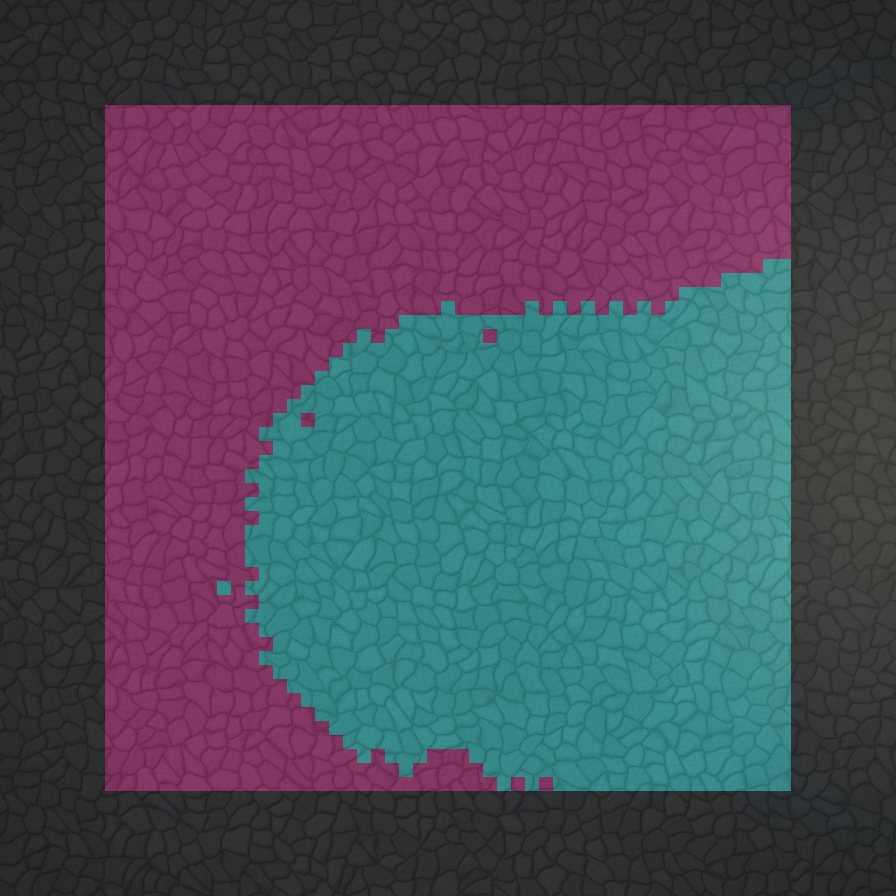
Give the GLSL for this texture, as a WebGL 2 fragment shader.

```glsl
#version 300 es
precision highp float;
// Pebbled leather in charcoal with a square two-tone mosaic printed on it.
// The mosaic is a rounded field snapped to a grid with a checker dither;
// the grain is cellular noise, and a warm glow falls in from the right.
uniform vec2 u_resolution;
out vec4 fragColor;

const float GRID = 49.0;
const float PANEL_MIN = 0.1172;
const float PANEL_SIZE = 0.7656;
const vec3 CHARCOAL = vec3(0.165, 0.172, 0.176);
const vec3 PLUM = vec3(0.485, 0.198, 0.362);
const vec3 TEAL = vec3(0.197, 0.505, 0.505);

vec2 hash2(vec2 p) {
    vec3 q = fract(p.xyx * vec3(0.1031, 0.1030, 0.0973));
    q += dot(q, q.yzx + 33.33);
    return fract((q.xx + q.yz) * q.zy);
}

float bell(float x, float center, float width) {
    float t = (x - center) / width;
    return exp(-t * t);
}

// Cellular noise: nearest distance, gap to the second nearest, cell id
vec3 cellular(vec2 p) {
    vec2 base = floor(p);
    float near = 9.0, next = 9.0, id = 0.0;
    for (int j = -1; j <= 1; j++)
    for (int i = -1; i <= 1; i++) {
        vec2 cell = base + vec2(i, j);
        vec2 seed = hash2(cell);
        float d = length(cell + 0.12 + 0.76 * seed - p);
        if (d < near) {
            next = near;
            near = d;
            id = fract(seed.x * 7.3 + seed.y * 3.7);
        } else next = min(next, d);
    }
    return vec3(near, next - near, id);
}

// Signed field of the teal area, in mosaic cells, row counted downward
float tealField(vec2 p) {
    float lift = 0.35 * max(p.x - 38.5, 0.0) - 0.6 * bell(p.x, 27.5, 2.5);
    float drop = 0.12 * max(p.x - 26.5, 0.0) - 2.2 * bell(p.x, 24.5, 2.7);
    bool upper = p.y < 31.0;
    float dx = max(26.5 - p.x, 0.0) / 16.5;
    float dy = upper ? (31.0 - p.y - lift) / 16.5 : (p.y - 31.0 - drop) / 17.3;
    float power = upper ? 2.0 : 2.2;
    float reach = pow(pow(dx, power) + pow(max(dy, 0.0), power), 1.0 / power);
    return (1.0 - reach) * 16.5;
}

bool isCell(vec2 cell, vec2 target) {
    return all(lessThan(abs(cell - target), vec2(0.5)));
}

// Flat colour of the frame and the mosaic
vec3 printColor(vec2 uv) {
    vec2 q = (uv - PANEL_MIN) / PANEL_SIZE;
    if (any(lessThan(q, vec2(0.0))) || any(greaterThan(q, vec2(1.0)))) return CHARCOAL;
    vec2 cell = floor(vec2(q.x, 1.0 - q.y) * GRID);
    float checker = 1.0 - 2.0 * mod(cell.x + cell.y, 2.0);
    float dither = 0.45 * checker * (1.0 - smoothstep(39.0, 41.0, cell.x));
    bool teal = tealField(cell + 0.5) + dither > 0.0;
    // Stray cells beside the edge
    if (isCell(cell, vec2(8, 34))) teal = true;
    if (isCell(cell, vec2(14, 22)) || isCell(cell, vec2(27, 16))) teal = false;
    return teal ? TEAL : PLUM;
}

// Leather relief: pebbles, creases and fine wrinkles around zero
float leather(vec2 uv) {
    vec2 p = uv * 43.0;
    p += 0.22 * sin(p.yx * 1.3 + 2.0 * sin(p * 0.37));
    p += 0.07 * sin(p.yx * 5.1 + p * 2.3);
    vec3 pebble = cellular(p);
    vec3 wrinkle = cellular(p * 2.3 + 17.0);
    float top = smoothstep(0.08, 0.4, pebble.y) * (0.35 + 0.65 * pebble.z);
    float crease = 1.0 - smoothstep(0.0, 0.16, pebble.y);
    float fine = 1.0 - smoothstep(0.0, 0.18, wrinkle.y);
    return 0.6 * top - 0.65 * crease - 0.25 * fine;
}

void main() {
    vec2 uv = gl_FragCoord.xy / u_resolution;
    vec2 pixel = 1.0 / u_resolution;

    // Four samples smooth the mosaic edges
    vec3 color = vec3(0.0);
    for (int k = 0; k < 4; k++) {
        vec2 offset = vec2(k % 2, k / 2) * 0.5 - 0.25;
        color += 0.25 * printColor(uv + offset * pixel);
    }

    // Relief, with a faint slope lit from the upper left
    float relief = leather(uv);
    float slope = relief - leather(uv + vec2(-0.002, 0.002));
    color *= 1.0 + 0.08 * relief;
    color += 0.028 * relief + 0.012 * slope;

    // Warm glow with a cool rim, then darker corners
    float d = length(uv - vec2(1.1, 0.5));
    float glow = smoothstep(0.53, 0.08, d);
    color += glow * vec3(0.105, 0.092, 0.075);
    color += bell(d, 0.43, 0.07) * vec3(0.0, 0.006, 0.012);
    color *= 1.02 - 0.16 * smoothstep(0.42, 0.75, length(uv - 0.5));
    fragColor = vec4(clamp(color, 0.0, 1.0), 1.0);
}
```
